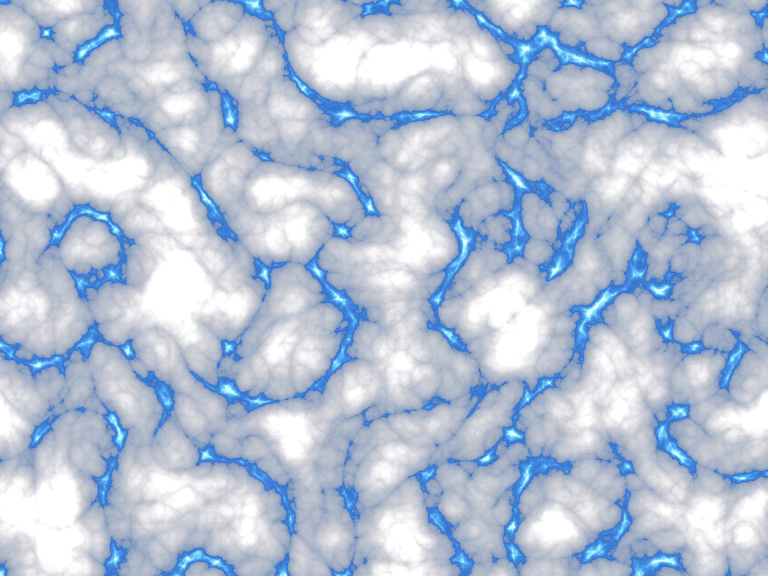
A Shadertoy shader for this texture:

```glsl
// Electric blue filaments branching between pale billowing clouds (creased gradient-noise turbulence).

const int OCTAVES = 7;
const float CELLS_PER_HEIGHT = 5.0;
const float OCTAVE_GAIN = 0.5;
const float CREASE_POWER = 0.7;    // below 1 pinches the creases into thin lines
const float NOISE_SCALE = 4.63;    // brings the noise to unit deviation

// Colour stops: rgb, then the height at which the colour is reached
const int STOPS = 10;
const vec4 RAMP[STOPS] = vec4[STOPS](
    vec4(0.86, 1.00, 1.00, 0.42),
    vec4(0.50, 0.87, 0.97, 0.57),
    vec4(0.36, 0.70, 0.96, 0.67),
    vec4(0.27, 0.56, 0.89, 0.78),
    vec4(0.21, 0.45, 0.80, 0.98),
    vec4(0.52, 0.61, 0.75, 1.10),
    vec4(0.63, 0.68, 0.77, 1.30),
    vec4(0.72, 0.75, 0.80, 1.60),
    vec4(0.82, 0.82, 0.85, 1.92),
    vec4(1.00, 1.00, 1.00, 2.38)
);

// Integer hash of a lattice point, from 0 to 1
float hash(ivec2 cell, int seed)
{
    uvec2 q = uvec2(cell + 4096);
    uint h = q.x * 374761393u + q.y * 668265263u + uint(seed) * 974711u;
    h = (h ^ (h >> 13)) * 1274126177u;
    h = (h ^ (h >> 15)) * 739982445u;
    return float((h ^ (h >> 16)) & 65535u) / 65536.0;
}

// Random unit gradient of one corner, projected on the offset from it
float cornerSlope(ivec2 cell, vec2 offset, int seed)
{
    float angle = 6.28319 * hash(cell, seed);
    return dot(vec2(cos(angle), sin(angle)), offset);
}

float gradientNoise(vec2 p, int seed)
{
    vec2 base = floor(p);
    vec2 f = p - base;
    ivec2 cell = ivec2(base);
    vec2 blend = f * f * f * (f * (f * 6.0 - 15.0) + 10.0);
    float low = mix(cornerSlope(cell, f, seed),
                    cornerSlope(cell + ivec2(1, 0), f - vec2(1.0, 0.0), seed), blend.x);
    float high = mix(cornerSlope(cell + ivec2(0, 1), f - vec2(0.0, 1.0), seed),
                     cornerSlope(cell + ivec2(1, 1), f - vec2(1.0, 1.0), seed), blend.x);
    return NOISE_SCALE * mix(low, high, blend.y);
}

// Sum of folded octaves: low along the creases, high inside the billows
float creasedTurbulence(vec2 p, float gain, float power)
{
    float height = 0.0;
    float amplitude = 1.0;
    for (int i = 0; i < OCTAVES; i++)
    {
        height += amplitude * pow(abs(gradientNoise(p, i + 1)) + 1e-5, power);
        amplitude *= gain;
        p = p * 2.0 + vec2(0.37, 0.71);
    }
    return height;
}

// Piecewise linear walk through the colour stops
vec3 rampColour(float height)
{
    vec3 colour = RAMP[0].rgb;
    for (int i = 1; i < STOPS; i++)
    {
        float t = (height - RAMP[i - 1].w) / (RAMP[i].w - RAMP[i - 1].w);
        colour = mix(colour, RAMP[i].rgb, clamp(t, 0.0, 1.0));
    }
    return colour;
}

void mainImage(out vec4 fragColor, in vec2 fragCoord)
{
    vec2 p = CELLS_PER_HEIGHT * fragCoord / iResolution.y;
    float height = creasedTurbulence(p, OCTAVE_GAIN, CREASE_POWER);
    fragColor = vec4(rampColour(height), 1.0);
}
```
